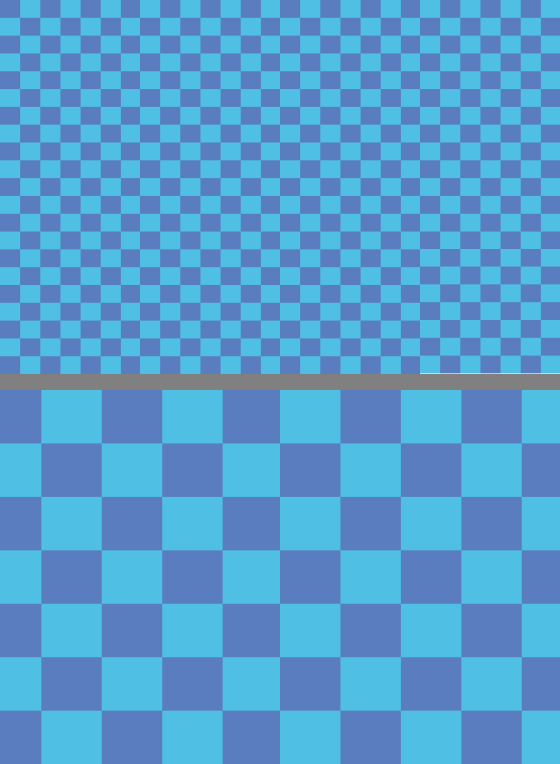
Top: the whole. Bottom: its middle third, enlarged.
Write a WebGL 2 fragment shader that draws this pattern.

```glsl
#version 300 es
precision highp float;

uniform vec2 u_resolution;
out vec4 fragColor;

const vec3 SKY = vec3(0.31, 0.75, 0.89);
const vec3 PERIWINKLE = vec3(0.35, 0.49, 0.75);
const vec3 PAPER = vec3(1.0);

const vec2 TILES = vec2(4.0, 3.0);     // printed blocks across and down
const float CELLS = 7.0;               // checks per block side
const vec2 PITCH = vec2(0.1439, 0.1429); // check size within a block
const float SLIP = 0.0016;             // upward slip of the corner block

// Check index along one axis; the last check fills the rest of its block.
float cellCoord(float p, float tiles, float pitch) {
    float t = p * tiles;
    float local = fract(t);
    float lastStart = (CELLS - 1.0) * pitch;
    float cell = local < lastStart
        ? local / pitch
        : CELLS - 1.0 + (local - lastStart) / (1.0 - lastStart);
    return floor(t) * CELLS + cell;
}

// Smooth square wave: +1 on even checks, -1 on odd ones.
float checkWave(float cell, float pixel) {
    float f = fract(cell);
    float edge = min(f, 1.0 - f);
    float side = 1.0 - 2.0 * mod(floor(cell), 2.0);
    return side * clamp(2.0 * edge / pixel, 0.0, 1.0);
}

vec3 checkerboard(vec2 p, vec2 texel) {
    vec2 pixel = texel * TILES * CELLS;
    float wave = checkWave(cellCoord(p.x, TILES.x, PITCH.x), pixel.x)
               * checkWave(cellCoord(p.y, TILES.y, PITCH.y), pixel.y);
    return mix(SKY, PERIWINKLE, 0.5 + 0.5 * wave);
}

void main() {
    vec2 texel = 1.0 / u_resolution;
    vec2 p = gl_FragCoord.xy * texel;
    p.y = 1.0 - p.y;                   // count rows from the top

    // The lower right block sits slightly high.
    vec2 corner = (TILES - 1.0) / TILES;
    float inCorner = step(corner.x, p.x) * step(corner.y - SLIP, p.y);
    float slip = SLIP * inCorner;
    vec2 shifted = vec2(p.x, min(p.y + slip, 1.0 - 0.5 * texel.y));
    vec3 color = checkerboard(shifted, texel);

    // Bare paper shows below the slipped block.
    float bare = clamp((p.y + slip - 1.0) / texel.y + 0.5, 0.0, 1.0);
    color = mix(color, PAPER, bare * inCorner);

    fragColor = vec4(color, 1.0);
}
```
